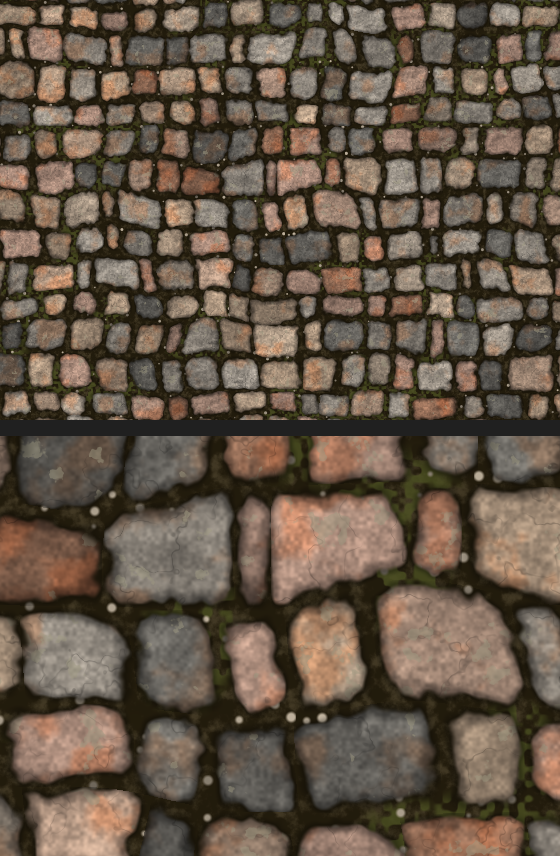
Top: the whole. Bottom: its middle third, enlarged.
Reproduce this texture procedurally as a WebGL 1 fragment shader.

```glsl
precision highp float;

uniform vec2 u_resolution;

const float ROWS = 13.0;

const vec3 SOIL_DARK = vec3(0.125, 0.100, 0.045);
const vec3 SOIL_LIGHT = vec3(0.245, 0.210, 0.135);
const vec3 MOSS = vec3(0.29, 0.31, 0.13);
const vec3 PEBBLE = vec3(0.56, 0.52, 0.46);
const vec3 GREY_STONE = vec3(0.525, 0.498, 0.462);
const vec3 SAND_STONE = vec3(0.605, 0.525, 0.445);
const vec3 PINK_STONE = vec3(0.575, 0.470, 0.415);
const vec3 RUST_STONE = vec3(0.500, 0.370, 0.295);
const vec3 SLATE_STONE = vec3(0.375, 0.365, 0.345);
const vec3 LICHEN = vec3(0.60, 0.58, 0.49);

float hash(vec2 p) {
  vec3 q = fract(p.xyx * 0.1031);
  q += dot(q, q.yzx + 33.33);
  return fract((q.x + q.y) * q.z);
}

float noise(vec2 p) {
  vec2 i = floor(p), f = fract(p);
  f = f * f * (3.0 - 2.0 * f);
  return mix(mix(hash(i), hash(i + vec2(1, 0)), f.x),
             mix(hash(i + vec2(0, 1)), hash(i + vec2(1, 1)), f.x), f.y);
}

float fbm(vec2 p) {
  float sum = 0.0, amp = 0.5;
  for (int i = 0; i < 4; i++) {
    sum += amp * noise(p);
    p = mat2(0.8, 0.6, -0.6, 0.8) * p * 2.1 + 7.3;
    amp *= 0.5;
  }
  return sum / 0.9375;
}

// Position of the joint with the given index along one axis
float joint(float index, float lane, float jitter) {
  return index + jitter * (hash(vec2(index, lane)) - 0.5);
}

// Index of the irregular interval that contains x
float interval(float x, float lane, float jitter) {
  float i = floor(x);
  if (x < joint(i, lane, jitter)) return i - 1.0;
  if (x >= joint(i + 1.0, lane, jitter)) return i + 1.0;
  return i;
}

float roundedBox(vec2 p, vec2 halfSize, float radius) {
  vec2 q = abs(p) - halfSize + radius;
  return length(max(q, 0.0)) + min(max(q.x, q.y), 0.0) - radius;
}

// Signed distance to the stone in a cell; p is in row heights
float stoneDistance(vec2 p, vec2 cell, vec2 low, vec2 high) {
  low += 0.035 + 0.10 * vec2(hash(cell + 11.0), hash(cell + 23.0));
  high -= 0.035 + 0.10 * vec2(hash(cell + 37.0), hash(cell + 41.0));
  vec2 local = p - 0.5 * (low + high);
  float tilt = 0.16 * (hash(cell + 53.0) - 0.5);
  local += tilt * vec2(-local.y, local.x);
  local.x *= 1.0 + 0.22 * (hash(cell + 59.0) - 0.5) * local.y;
  float radius = mix(0.09, 0.28, hash(cell + 61.0));
  float rough = 0.13 * (noise(p * 3.2 + cell) - 0.5) + 0.07 * (noise(p * 9.0) - 0.5);
  return roundedBox(local, 0.5 * (high - low), radius) + rough;
}

vec3 stoneTint(vec2 cell) {
  float kind = hash(cell + 71.0);
  vec3 tint = mix(GREY_STONE, SAND_STONE, smoothstep(0.25, 0.50, kind));
  tint = mix(tint, PINK_STONE, smoothstep(0.58, 0.72, kind));
  tint = mix(tint, SLATE_STONE, step(0.80, kind));
  tint = mix(tint, RUST_STONE, step(0.95, kind));
  return tint * mix(0.84, 1.16, hash(cell + 83.0));
}

vec3 stoneColor(vec2 p, vec2 cell, float depth) {
  vec2 q = p + 5.0 * vec2(hash(cell + 91.0), hash(cell + 97.0));
  float relief = fbm(q * 4.0) - fbm(q * 4.0 + vec2(-0.15, 0.3));
  vec3 color = stoneTint(cell);
  color *= 0.80 + 0.42 * fbm(q * 3.0) + 0.55 * relief;
  color *= 0.88 + 0.24 * noise(q * 24.0);
  // Stains, cracks and lichen
  color = mix(color, color * vec3(1.10, 0.94, 0.83), smoothstep(0.5, 0.75, fbm(q * 2.0 + 9.0)));
  float crack = 1.0 - smoothstep(0.0, 0.025, abs(fbm(q * 2.3 + 31.0) - 0.5));
  color *= 1.0 - 0.22 * crack * noise(q * 5.0);
  float lichen = smoothstep(0.70, 0.76, fbm(q * 5.0 + 17.0));
  color = mix(color, LICHEN, 0.5 * lichen);
  // Worn, dirty rim
  return color * mix(0.62, 1.03, smoothstep(0.0, 0.13, depth));
}

vec3 soilColor(vec2 p) {
  vec3 color = mix(SOIL_DARK, SOIL_LIGHT, smoothstep(0.42, 0.85, fbm(p * 9.0)));
  float moss = smoothstep(0.56, 0.74, noise(p * 0.9 + 3.0)) * smoothstep(0.4, 0.7, noise(p * 13.0));
  color = mix(color, MOSS, 0.75 * moss);
  vec2 grid = p * 6.0, id = floor(grid);
  vec2 center = 0.3 + 0.4 * vec2(hash(id + 5.0), hash(id + 15.0));
  float size = mix(0.12, 0.30, hash(id + 25.0));
  float pebble = 1.0 - smoothstep(size - 0.12, size + 0.12, length(fract(grid) - center));
  return mix(color, PEBBLE * mix(0.7, 1.3, hash(id + 45.0)), pebble * step(0.93, hash(id + 35.0)));
}

void main() {
  vec2 p = gl_FragCoord.xy / u_resolution.y * ROWS + 20.0;
  // Uneven courses
  vec2 q = p + 0.42 * (vec2(noise(p * 0.55), noise(p * 0.6 + 40.0)) - 0.5);
  float row = interval(q.y, 3.0, 0.22);
  float column = interval(q.x, row, 0.60);
  vec2 cell = vec2(column, row);
  vec2 low = vec2(joint(column, row, 0.60), joint(row, 3.0, 0.22));
  vec2 high = vec2(joint(column + 1.0, row, 0.60), joint(row + 1.0, 3.0, 0.22));

  float d = stoneDistance(q, cell, low, high);
  vec3 soil = soilColor(p) * mix(0.72, 1.05, smoothstep(0.0, 0.10, d));
  vec3 color = mix(stoneColor(p, cell, -d), soil, smoothstep(-0.03, 0.03, d));
  gl_FragColor = vec4(color, 1.0);
}
```
